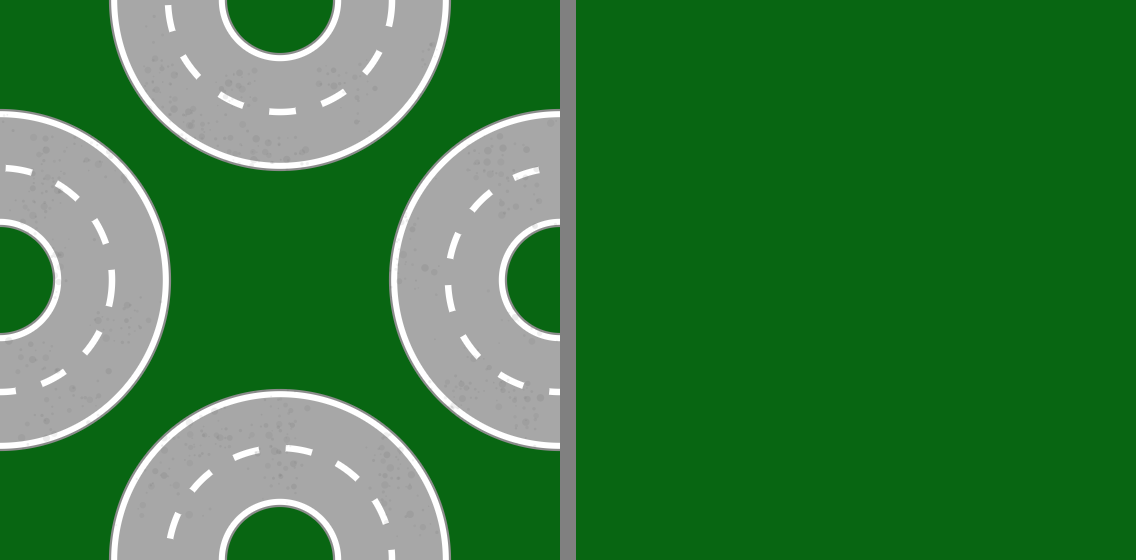
Left, the full canvas; right, a detail of the centre.
This pattern is drawn by a WebGL 1 fragment shader. Its source:

```glsl
precision highp float;
// Ring roads on grass: two rings per tile, centred on the middles of the tile edges.
// Each ring is a radial distance band with border lines, a dashed centre line
// and clustered, translucent specks of wear from jittered grids that wrap.

uniform vec2 u_resolution;

#define GRASS vec3(0.03, 0.40, 0.07)
#define ASPHALT vec3(0.655)
#define KERB vec3(0.55)
#define PAINT vec3(1.0)
#define RING_RADIUS 0.2
#define ROAD_HALF 0.1055
#define LINE_OUTER 0.1015
#define LINE_INNER 0.0907
#define DASH_HALF 0.0058
#define DASH_PERIOD 0.4763
#define SPECK_ALPHA 0.11
#define CLUSTER_CELLS 14.0

const float TAU = 6.2831853;

vec3 hash3(vec2 cell, float seed) {
  vec3 h = fract(vec3(cell.xyx + seed * 17.3) * vec3(0.1031, 0.1030, 0.0973));
  h += dot(h, h.yxz + 33.33);
  return fract((h.xxy + h.yzz) * h.zyx);
}

// Value noise that wraps over the unit tile
float clusterNoise(vec2 p) {
  vec2 g = p * CLUSTER_CELLS;
  vec2 i = floor(g);
  vec2 f = smoothstep(0.0, 1.0, g - i);
  vec2 a = mod(i, CLUSTER_CELLS);
  vec2 b = mod(i + 1.0, CLUSTER_CELLS);
  return mix(mix(hash3(a, 9.0).x, hash3(vec2(b.x, a.y), 9.0).x, f.x),
             mix(hash3(vec2(a.x, b.y), 9.0).x, hash3(b, 9.0).x, f.x), f.y);
}

// Coverage of a shape from its signed distance
float cover(float d, float px) {
  return clamp(0.5 - d / px, 0.0, 1.0);
}

// Offset from the nearest copy of a centre
vec2 wrapOffset(vec2 p, vec2 centre) {
  return fract(p - centre + 0.5) - 0.5;
}

// Dashes run clockwise from the right; the last one joins the first
float dashDistance(vec2 q, float radius) {
  float turn = atan(-q.y, q.x);
  float angle = turn < 0.0 ? turn + TAU : turn;
  float along = abs(mod(angle + 0.25 * DASH_PERIOD, DASH_PERIOD)
                    - 0.5 * DASH_PERIOD) - 0.25 * DASH_PERIOD;
  along = min(along, abs(turn) - 0.05);
  return max(along * radius, abs(radius - RING_RADIUS) - DASH_HALF);
}

// One grid of specks, each kept inside its own cell
float speckLayer(vec2 p, float cells, float minR, float maxR, float seed, float px) {
  vec2 cell = floor(p * cells);
  vec3 rnd = hash3(cell, seed);
  vec3 pick = hash3(cell, seed + 3.0);
  float r = mix(minR, maxR, rnd.z);
  float margin = (r + px) * cells;
  vec2 centre = (cell + mix(vec2(margin), vec2(1.0 - margin), rnd.xy)) / cells;
  float chance = 0.42 * smoothstep(0.38, 0.80, clusterNoise((cell + 0.5) / cells));
  return cover(length(p - centre) - r, px) * step(pick.x, chance) * mix(0.6, 1.0, pick.y);
}

void main() {
  vec2 p = gl_FragCoord.xy / u_resolution;
  float px = 1.0 / min(u_resolution.x, u_resolution.y);

  // Nearest ring
  vec2 q = wrapOffset(p, vec2(0.5, 0.0));
  vec2 other = wrapOffset(p, vec2(0.0, 0.5));
  if (dot(other, other) < dot(q, q)) q = other;
  float radius = length(q);
  float across = abs(radius - RING_RADIUS);

  // Road surface and paint
  vec3 road = mix(KERB, PAINT, cover(across - LINE_OUTER, px));
  road = mix(road, ASPHALT, cover(across - LINE_INNER, px));
  road = mix(road, PAINT, cover(dashDistance(q, radius), px));

  // Wear: coarse and fine specks, overlapping
  for (int i = 0; i < 2; i++) {
    float k = float(i);
    float coarse = speckLayer(p, 34.0 + 9.0 * k, 0.0042, 0.0068, 1.0 + k, px);
    float fine = speckLayer(p, 57.0 + 14.0 * k, 0.0012, 0.0031, 5.0 + k, px);
    road = mix(road, vec3(0.3), SPECK_ALPHA * coarse);
    road = mix(road, vec3(0.3), SPECK_ALPHA * fine);
  }

  gl_FragColor = vec4(mix(GRASS, road, cover(across - ROAD_HALF, px)), 1.0);
}
```
